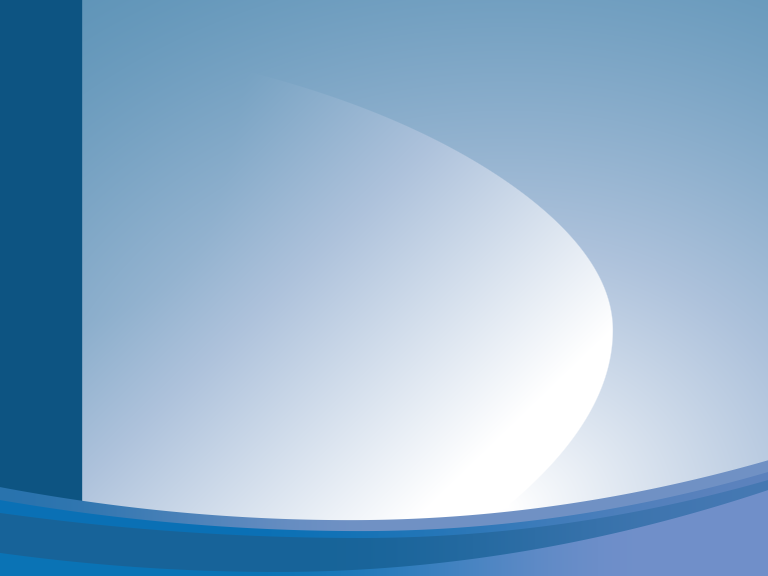
A WebGL 1 fragment shader for this background:

```glsl
precision highp float;
// Soft blue backdrop: a dark side panel, a pale rounded sail shape, a glow
// low on the right and a stack of curved bands along the bottom.
// Tones go through one three-stop ramp; edges are parabola-like curves.

uniform vec2 u_resolution;

// Sky ramp, from deep to white
const vec3 SKY_DEEP = vec3(0.37, 0.58, 0.72);
const vec3 SKY_MID = vec3(0.68, 0.76, 0.86);
const vec3 SKY_LIGHT = vec3(1.0);

// Side panel
const vec3 PANEL = vec3(0.05, 0.33, 0.51);
const float PANEL_EDGE = 0.107;

// Glow behind the sail
const vec2 GLOW_CENTER = vec2(0.66, 0.12);
const vec2 GLOW_SCALE = vec2(1.1, 1.0);
const float GLOW_RADIUS = 1.1;
const float GLOW_POWER = 1.3;

// Sail: rightmost point, curvature above and below it, extra bend at the top
const vec2 SAIL_TIP = vec2(0.798, 0.427);
const float SAIL_UPPER = 2.07;
const float SAIL_LOWER = 1.47;
const float SAIL_BEND = 35.5;
const vec2 SAIL_SLOPE = vec2(1.03, -0.8);
const float SAIL_BASE = 0.52;

// Bottom bands: lowest point (x, y), then curvature to the left and right
const vec4 RIM_CURVE = vec4(0.456, 0.097, 0.276, 0.351);
const vec4 BRIGHT_CURVE = vec4(0.47, 0.078, 0.244, 0.365);
const vec4 DARK_CURVE = vec4(0.47, 0.066, 0.197, 0.358);
const vec4 BASE_CURVE = vec4(0.36, 0.007, 0.255, 0.347);

// Band colours at the left and right
const vec3 RIM_LEFT = vec3(0.16, 0.45, 0.68);
const vec3 RIM_RIGHT = vec3(0.44, 0.57, 0.77);
const vec3 BRIGHT_LEFT = vec3(0.04, 0.44, 0.71);
const vec3 BRIGHT_RIGHT = vec3(0.36, 0.51, 0.74);
const vec3 DARK_LEFT = vec3(0.09, 0.39, 0.60);
const vec3 DARK_RIGHT = vec3(0.27, 0.47, 0.70);
const vec3 BASE_LEFT = vec3(0.04, 0.45, 0.71);
const vec3 BASE_RIGHT = vec3(0.44, 0.56, 0.79);

// Coverage of a shape from its signed distance, positive inside
float cover(float distance, float pixel) {
  return clamp(distance / pixel + 0.5, 0.0, 1.0);
}

vec3 skyRamp(float tone) {
  vec3 lower = mix(SKY_DEEP, SKY_MID, clamp(tone * 2.0, 0.0, 1.0));
  return mix(lower, SKY_LIGHT, clamp(tone * 2.0 - 1.0, 0.0, 1.0));
}

float glowTone(vec2 uv) {
  float d = length((uv - GLOW_CENTER) * GLOW_SCALE);
  return pow(max(1.0 - d / GLOW_RADIUS, 0.0), GLOW_POWER);
}

// Approximate signed distance to the sail edge
float sailDistance(vec2 uv) {
  float h = uv.y - SAIL_TIP.y;
  float curve = h > 0.0 ? SAIL_UPPER : SAIL_LOWER;
  float rise = max(h, 0.0);
  float h2 = h * h;
  float r2 = rise * rise;
  float bend = SAIL_BEND * r2 * r2 * r2;
  float edge = SAIL_TIP.x - curve * h2 - bend * r2;
  float slope = 2.0 * curve * h + 8.0 * bend * rise;
  return (edge - uv.x) / sqrt(1.0 + slope * slope);
}

// Height of a bowl-shaped curve above the bottom edge
float bowl(float x, vec4 curve) {
  float dx = x - curve.x;
  return curve.y + (dx < 0.0 ? curve.z : curve.w) * dx * dx;
}

void main() {
  vec2 uv = gl_FragCoord.xy / u_resolution;
  vec2 pixel = 1.0 / u_resolution;

  // Sky and sail
  float glow = glowTone(uv);
  float sail = max(dot(uv, SAIL_SLOPE) + SAIL_BASE, glow);
  vec3 color = mix(skyRamp(glow), skyRamp(sail),
                   cover(sailDistance(uv), pixel.y));

  // Side panel
  color = mix(color, PANEL, cover(PANEL_EDGE - uv.x, pixel.x));

  // Bottom bands, from back to front
  vec3 rim = mix(RIM_LEFT, RIM_RIGHT, smoothstep(0.0, 0.5, uv.x));
  vec3 bright = mix(BRIGHT_LEFT, BRIGHT_RIGHT, smoothstep(0.3, 1.0, uv.x));
  vec3 dark = mix(DARK_LEFT, DARK_RIGHT, smoothstep(0.4, 1.0, uv.x));
  vec3 base = mix(BASE_LEFT, BASE_RIGHT, smoothstep(0.3, 0.85, uv.x));
  color = mix(color, rim, cover(bowl(uv.x, RIM_CURVE) - uv.y, pixel.y));
  color = mix(color, bright, cover(bowl(uv.x, BRIGHT_CURVE) - uv.y, pixel.y));
  color = mix(color, dark, cover(bowl(uv.x, DARK_CURVE) - uv.y, pixel.y));
  color = mix(color, base, cover(bowl(uv.x, BASE_CURVE) - uv.y, pixel.y));

  gl_FragColor = vec4(color, 1.0);
}
```
